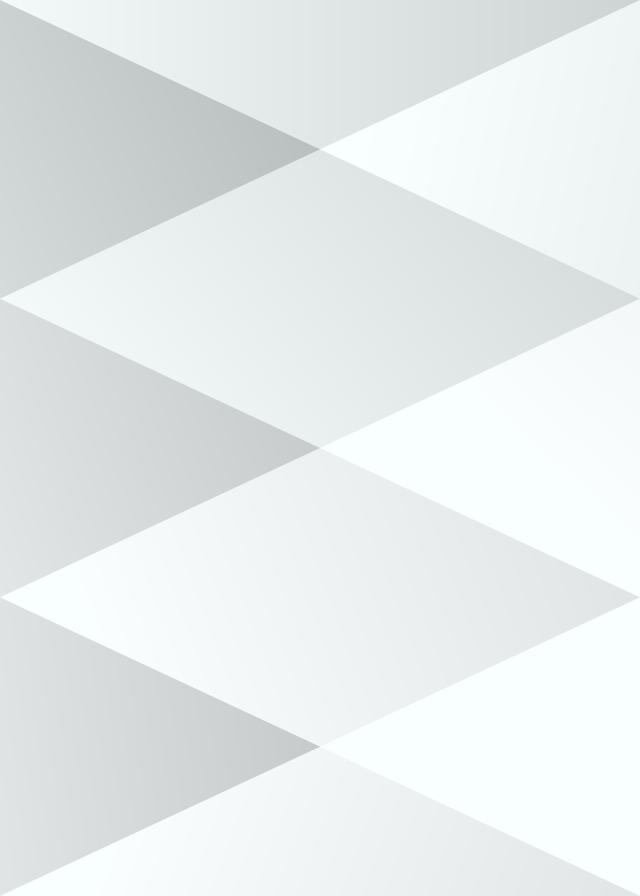
Give the GLSL for this background, as a Shadertoy shader.

```glsl
// Pale folded-paper lattice: one full diamond across and three down, with half
// diamonds on the sides. Two families of slanted lines index the cells, and
// each cell carries its own soft gradient, lighter toward the bottom.

#define ROWS 3.0
#define EDGE_SOFTNESS 1.0
#define TINT_TOP vec3(-0.027, 0.0, -0.004)
#define TINT_BOTTOM vec3(-0.013, 0.0, 0.004)
#define WHITE vec3(0.976, 0.998, 1.0)

// Per cell: level at its left end, fall per width, lift per row downward
const vec3 GRADIENTS[12] = vec3[12](
    // left half diamonds
    vec3(0.840, 0.18, 0.04), vec3(0.887, 0.18, 0.03),
    vec3(0.892, 0.20, 0.01), vec3(0.892, 0.20, 0.01),
    // full diamonds
    vec3(0.980, 0.15, 0.00), vec3(0.980, 0.115, 0.04),
    vec3(1.010, 0.115, 0.02), vec3(1.012, 0.115, -0.02),
    // right half diamonds
    vec3(1.010, 0.11, -0.01), vec3(1.015, 0.06, 0.03),
    vec3(1.010, 0.02, 0.00), vec3(1.010, 0.02, 0.00));

// Colour of the cell with the given line indices; p.y counts rows downward
vec3 cellColor(vec2 cell, vec2 p) {
    float column = clamp(cell.y - cell.x, 0.0, 2.0);
    float centerY = 0.5 * (cell.x + cell.y + 1.0);
    float row = clamp(floor(centerY), 0.0, ROWS);
    vec3 g = GRADIENTS[int(column) * 4 + int(row)];

    float startX = column > 1.5 ? 0.5 : 0.0;
    float level = g.x - g.y * (p.x - startX) + g.z * (p.y - centerY);
    vec3 tint = mix(TINT_TOP, TINT_BOTTOM, smoothstep(0.5, 2.0, centerY));
    return min(level + tint, WHITE);
}

void mainImage(out vec4 fragColor, in vec2 fragCoord) {
    vec2 uv = fragCoord / iResolution.xy;
    vec2 p = vec2(uv.x, ROWS * (1.0 - uv.y));

    // Falling and rising lines lie at whole values of these coordinates
    vec2 lattice = vec2(p.y - p.x, p.y + p.x);
    vec2 line = floor(lattice + 0.5);

    // Coverage on either side of the nearest line of each family
    float pixel = length(vec2(1.0, ROWS) / iResolution.xy);
    vec2 side = clamp((lattice - line) / (pixel * EDGE_SOFTNESS) + 0.5, 0.0, 1.0);

    // Blend the four cells that meet at the nearest crossing
    vec3 above = mix(cellColor(line - 1.0, p),
                     cellColor(line - vec2(0.0, 1.0), p), side.x);
    vec3 below = mix(cellColor(line - vec2(1.0, 0.0), p),
                     cellColor(line, p), side.x);
    fragColor = vec4(mix(above, below, side.y), 1.0);
}
```
